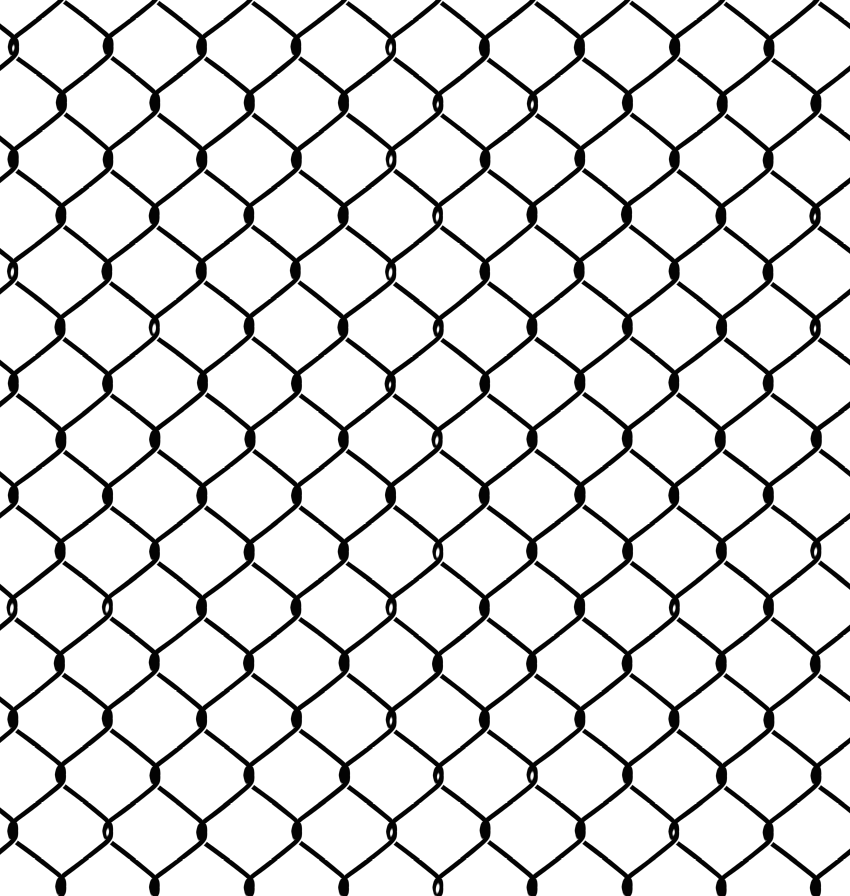
Write a WebGL 1 fragment shader that draws this pattern.

```glsl
precision highp float;

uniform vec2 u_resolution;

const float PITCH = 1.185; // height of one mesh cell whose width is 1

float hash(vec2 p) {
  return fract(sin(dot(p, vec2(127.1, 311.7))) * 4375.85);
}

vec2 gradient(vec2 node, vec2 period, float seed) {
  float angle = 6.2832 * hash(mod(node, period) + seed);
  return vec2(cos(angle), sin(angle));
}

// Gradient noise that wraps after a whole number of nodes
float noise(vec2 uv, vec2 period, float seed) {
  vec2 p = uv * period;
  vec2 i = floor(p);
  vec2 f = p - i;
  vec2 w = f * f * f * (f * (f * 6.0 - 15.0) + 10.0);
  vec2 e = vec2(1.0, 0.0);
  float a = dot(gradient(i, period, seed), f);
  float b = dot(gradient(i + e.xy, period, seed), f - e.xy);
  float c = dot(gradient(i + e.yx, period, seed), f - e.yx);
  float d = dot(gradient(i + e.xx, period, seed), f - e.xx);
  return mix(mix(a, b, w.x), mix(c, d, w.x), w.y);
}

float smoothMin(float a, float b, float k) {
  float h = max(k - abs(a - b), 0.0) / k;
  return min(a, b) - 0.25 * h * h * k;
}

// Sideways path of a wire, measured from the knot where it turns right
float wirePath(float y) {
  float t = abs(mod(y + 0.5 * PITCH, PITCH) - 0.5 * PITCH);
  float s = t - 0.25 * PITCH;
  float a = 0.25 * PITCH - abs(s);
  float hook = 0.033 - 2.6 * a * a;
  float slope = 1.28 * (0.1 - a);
  float reach = 0.25 + smoothMin(hook, slope, 0.04);
  return -0.25 - sign(s) * reach + 0.018 * cos(3.1416 * s / (0.5 * PITCH));
}

float wireDistance(vec2 p) {
  float steep = (wirePath(p.y + 0.004) - wirePath(p.y - 0.004)) / 0.008;
  return abs(p.x - wirePath(p.y)) / sqrt(1.0 + steep * steep);
}

float ellipse(vec2 p, vec2 radius) {
  return (length(p / radius) - 1.0) * radius.x;
}

float cover(float d, float pixel) {
  return 1.0 - smoothstep(-0.7 * pixel, 0.7 * pixel, d);
}

void main() {
  vec2 uv = gl_FragCoord.xy / u_resolution;
  float pixel = 9.0 / u_resolution.x;

  // Nine cells across, eight down, pulled slightly out of true
  vec2 p = uv * vec2(9.0, 8.0 * PITCH) - vec2(0.136, 0.685);
  p += 0.022 * vec2(noise(uv, vec2(6.0, 5.0), 3.0), noise(uv, vec2(5.0, 6.0), 8.0));

  // Nearest column of knots; odd columns are raised by half a cell
  float column = floor(2.0 * p.x + 0.5);
  vec2 q = p - vec2(0.5 * column, 0.5 * PITCH * mod(column, 2.0));
  float row = floor(q.y / PITCH + 0.5);
  q.y -= row * PITCH;
  vec2 knot = vec2(mod(column, 18.0), mod(row, 8.0));

  // The two wires that hook together in this column
  float radius = 0.0245 + 0.003 * noise(uv, vec2(36.0, 32.0), 5.0);
  float left = wireDistance(q) - radius;
  float right = wireDistance(q - vec2(0.5, 0.5 * PITCH)) - radius;

  // Below the knot the left wire passes in front and leaves a thin gap
  float below = 1.0 - smoothstep(-0.09, -0.06, q.y);
  float gap = cover(left - 0.016, pixel) * below;
  float ink = max(cover(left, pixel), cover(right, pixel) * (1.0 - gap));

  // Knots are closed, apart from some loose ones with a slit of light
  vec2 tilted = vec2(q.x - 0.1 * q.y, q.y);
  ink = max(ink, cover(ellipse(tilted, vec2(0.05, 0.095)), pixel));
  float chance = 0.1 + 0.65 * (1.0 - smoothstep(0.6, 1.5, abs(knot.x - 8.5)));
  float loose = step(hash(knot + 21.0), chance);
  float size = mix(0.7, 1.2, hash(knot + 57.0));
  float slit = ellipse(tilted + vec2(0.0, 0.012), size * vec2(0.016, 0.042));
  ink *= 1.0 - loose * cover(slit, pixel);

  gl_FragColor = vec4(mix(vec3(1.0), vec3(0.01), ink), 1.0);
}
```
